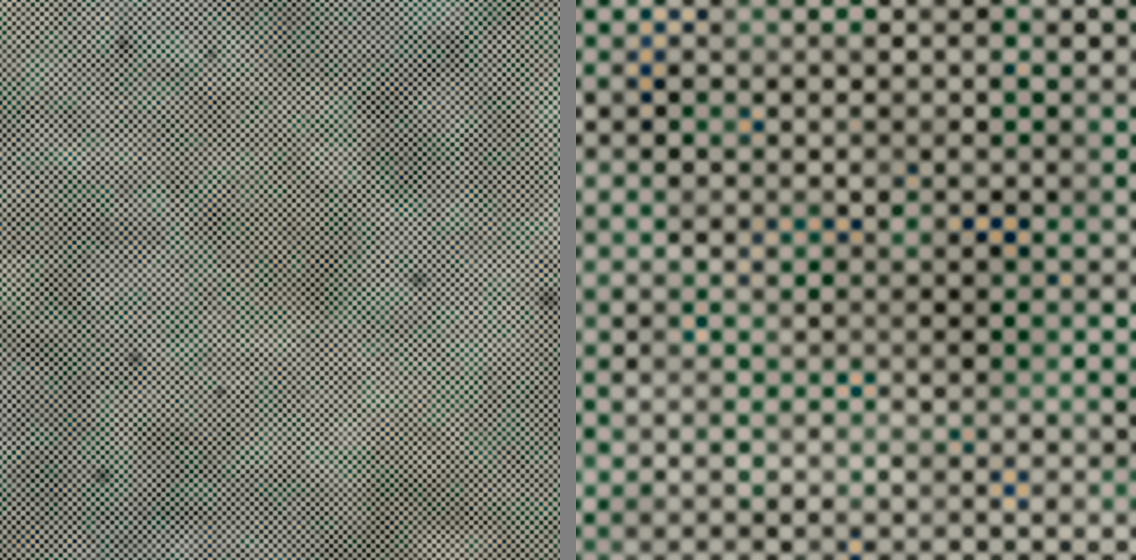
Left: the whole. Right: its middle third, enlarged.
Write a WebGL 1 fragment shader that draws this texture.

```glsl
precision highp float;
// Fine grey-green woven mesh: staggered dark dots with cloudy wear and faint colour tints.

uniform vec2 u_resolution;

const float TAU = 6.2831853;
const float REPEATS = 60.0;     // dots across and down, plus the staggered set
const float TINT_CELLS = 32.0;  // patches of colour across
const int SMUDGES = 7;

const vec3 LIGHT_THREAD = vec3(0.655, 0.652, 0.612);
const vec3 DARK_GAP = vec3(0.145, 0.16, 0.13);
const vec3 GREEN_PINK = vec3(-0.08, 0.045, -0.005);
const vec3 BLUE_ORANGE = vec3(-0.14, -0.01, 0.14);

float hash(vec2 p) {
  return fract(sin(dot(p, vec2(127.1, 311.7))) * 43758.5453);
}

float noise(vec2 p) {
  vec2 cell = floor(p);
  vec2 f = fract(p);
  f = f * f * (3.0 - 2.0 * f);
  float bottom = mix(hash(cell), hash(cell + vec2(1.0, 0.0)), f.x);
  float top = mix(hash(cell + vec2(0.0, 1.0)), hash(cell + vec2(1.0, 1.0)), f.x);
  return mix(bottom, top, f.y);
}

float fbm(vec2 p) {
  float sum = 0.0;
  float amplitude = 0.5;
  for (int i = 0; i < 4; i++) {
    sum += amplitude * noise(p);
    p = p * 2.03 + 17.3;
    amplitude *= 0.5;
  }
  return sum / 0.9375;
}

// Staggered lattice: +1 at the dark dots, -1 at the light crossings.
float weave(vec2 uv, float repeats) {
  vec2 phase = TAU * repeats * uv;
  float wave = cos(phase.x) * cos(phase.y);
  return wave * (1.35 - 0.35 * wave * wave);
}

// Small soft stains at hashed positions.
float smudges(vec2 uv) {
  float sum = 0.0;
  for (int i = 0; i < SMUDGES; i++) {
    float id = float(i);
    vec2 center = vec2(hash(vec2(id, 3.7)), hash(vec2(id, 9.2)));
    float radius = mix(0.008, 0.018, hash(vec2(id, 5.1)));
    vec2 d = (uv - center) / radius;
    sum += exp(-dot(d, d));
  }
  return min(sum, 1.0);
}

// Colour shift that flips between dots and threads, patch by patch.
vec3 tint(vec2 uv, float wave, float cells) {
  float green = smoothstep(0.45, 0.85, noise(uv * cells + 41.0));
  float blue = smoothstep(0.8, 0.97, noise(uv * cells + 83.0));
  return GREEN_PINK * green * (wave + 0.4) + BLUE_ORANGE * blue * wave;
}

void main() {
  vec2 uv = gl_FragCoord.xy / u_resolution;

  // Mesh with slightly uneven threads
  vec2 wobble = vec2(noise(uv * 50.0), noise(uv * 50.0 + 29.0)) - 0.5;
  float wave = weave(uv + 0.0012 * wobble, REPEATS);
  float strength = 0.8 + 0.4 * noise(uv * 44.0 + 7.0);
  float gap = pow(clamp(0.5 + 0.5 * wave * strength, 0.0, 1.0), 1.75);
  vec3 color = mix(LIGHT_THREAD, DARK_GAP, gap);

  // Faint colour patches
  color += tint(uv, wave, TINT_CELLS);

  // Cloudy wear, thread-to-thread variation and stains
  float cloud = fbm(uv * 10.0 + 3.0) - 0.5;
  float streak = noise(uv * vec2(5.0, 60.0)) - 0.5;
  float grain = noise(uv * REPEATS * 2.0) - 0.5;
  color += 0.19 * cloud + 0.03 * streak + 0.06 * grain;
  color += vec3(0.01, 0.0, -0.01) * (2.0 * noise(uv * 4.0 + 61.0) - 1.0);
  color *= 1.0 - 0.35 * smudges(uv);

  gl_FragColor = vec4(clamp(color, 0.0, 1.0), 1.0);
}
```
